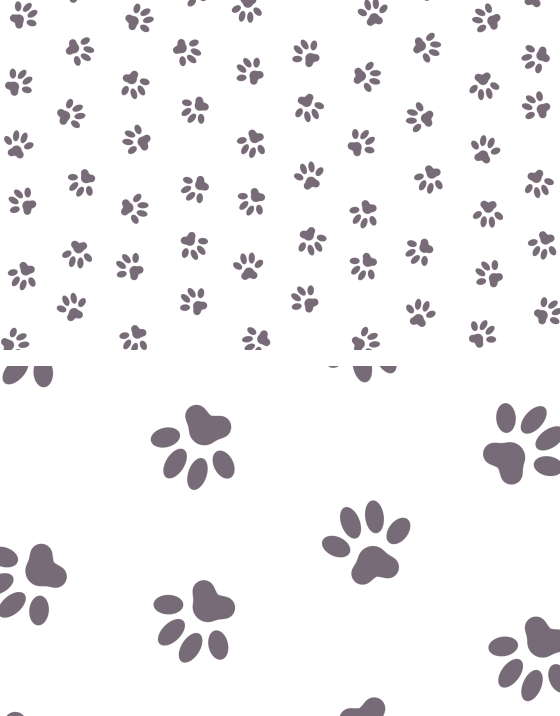
Top, the full canvas; bottom, a detail of the centre.
This pattern is drawn by a WebGL 1 fragment shader. Its source:

```glsl
precision highp float;
// Scattered paw prints on white: a staggered grid of columns holds one
// jittered, freely turned print per cell. Each print is a signed distance
// shape made of four elliptical toes and a smoothly blended, lobed pad.

uniform vec2 u_resolution;

const vec3 PAPER_COLOR = vec3(1.0);
const vec3 PRINT_COLOR = vec3(0.47, 0.42, 0.47);
const vec2 CELL_SIZE = vec2(0.166, 0.186);   // in canvas heights
const vec2 JITTER = vec2(0.24, 0.32);        // in cells
const vec2 GRID_SHIFT = vec2(0.03, 0.06);
const float PRINT_SCALE = 0.0443;            // half the width of a print
const float STAGGER = 0.45;                  // rise of every other column

// Toes and pad, in units of PRINT_SCALE
const vec2 INNER_TOE = vec2(0.265, 0.56);
const vec2 INNER_RADII = vec2(0.20, 0.355);
const float INNER_TILT = 0.12;
const vec2 OUTER_TOE = vec2(0.69, 0.14);
const vec2 OUTER_RADII = vec2(0.21, 0.32);
const float OUTER_TILT = 0.90;
const vec2 PAD_TOP = vec2(0.0, -0.36);
const vec2 PAD_LOBE = vec2(0.28, -0.56);
const float PAD_TOP_RADIUS = 0.33;
const float PAD_LOBE_RADIUS = 0.24;
const float PAD_BLEND = 0.14;

const float TAU = 6.2831853;

float hash(vec2 p) {
  vec3 q = fract(vec3(p.xyx) * 0.1031);
  q += dot(q, q.yzx + 33.33);
  return fract((q.x + q.y) * q.z);
}

vec2 rotate(vec2 p, float angle) {
  float c = cos(angle), s = sin(angle);
  return vec2(c * p.x - s * p.y, s * p.x + c * p.y);
}

float ellipseDistance(vec2 p, vec2 radii) {
  float k = length(p / radii);
  float slope = length(p / (radii * radii));
  return max(k, 0.0001) * (k - 1.0) / max(slope, 0.001);
}

float smoothMin(float a, float b, float blend) {
  float h = max(blend - abs(a - b), 0.0) / blend;
  return min(a, b) - 0.25 * h * h * blend;
}

// Signed distance to an upright print; its halves mirror each other
float pawDistance(vec2 p) {
  vec2 side = vec2(abs(p.x), p.y);
  float inner = ellipseDistance(rotate(side - INNER_TOE, INNER_TILT), INNER_RADII);
  float outer = ellipseDistance(rotate(side - OUTER_TOE, OUTER_TILT), OUTER_RADII);
  float pad = smoothMin(length(p - PAD_TOP) - PAD_TOP_RADIUS,
                        length(side - PAD_LOBE) - PAD_LOBE_RADIUS, PAD_BLEND);
  return min(pad, min(inner, outer));
}

// Distance to the nearest print among the surrounding cells
float scatterDistance(vec2 point) {
  vec2 grid = (point + GRID_SHIFT) / CELL_SIZE;
  float nearest = 1.0;
  for (int i = -1; i <= 1; i++) {
    float column = floor(grid.x) + float(i);
    float rise = STAGGER * mod(column, 2.0);
    for (int j = -1; j <= 1; j++) {
      float row = floor(grid.y - rise) + float(j);
      vec2 cell = vec2(column, row) + 17.0;
      vec2 jitter = vec2(hash(cell), hash(cell + 41.7)) - 0.5;
      vec2 center = vec2(column, row + rise) + 0.5 + jitter * JITTER;
      vec2 local = (grid - center) * CELL_SIZE / PRINT_SCALE;
      float turn = TAU * hash(cell + 83.3);
      nearest = min(nearest, pawDistance(rotate(local, turn)) * PRINT_SCALE);
    }
  }
  return nearest;
}

void main() {
  vec2 point = gl_FragCoord.xy / u_resolution.y;
  float softness = 0.7 / u_resolution.y;
  float ink = 1.0 - smoothstep(-softness, softness, scatterDistance(point));
  gl_FragColor = vec4(mix(PAPER_COLOR, PRINT_COLOR, ink), 1.0);
}
```
